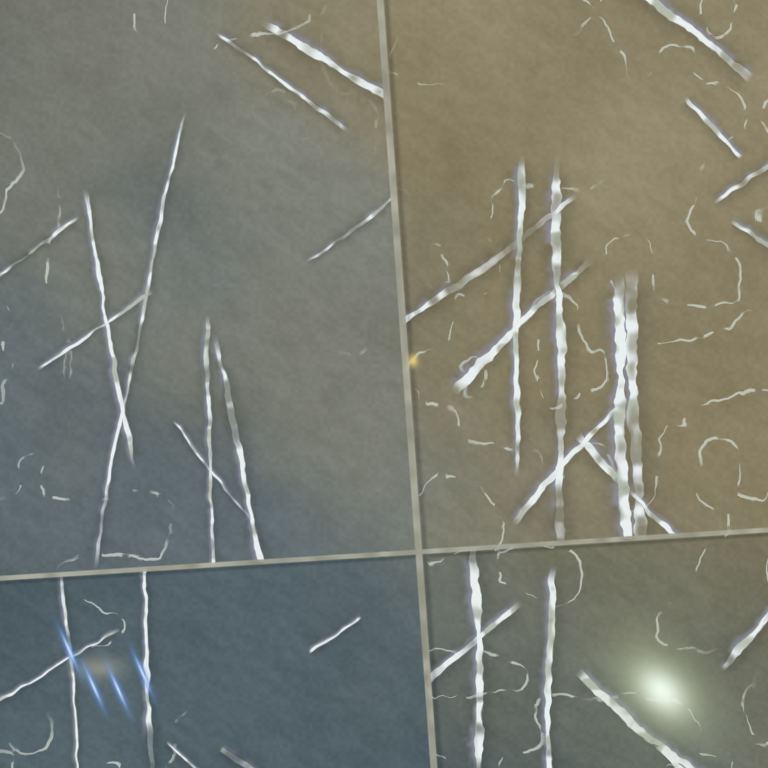
Write a WebGL 2 fragment shader that draws this texture.

```glsl
#version 300 es
precision highp float;

uniform vec2 u_resolution;
out vec4 fragColor;

const vec3 COOL = vec3(0.40, 0.445, 0.46);
const vec3 NEUTRAL = vec3(0.48, 0.49, 0.45);
const vec3 WARM = vec3(0.515, 0.48, 0.375);
const vec3 GROUT = vec3(0.64, 0.64, 0.58);
const vec3 CALCITE = vec3(0.91, 0.94, 0.94);
const vec3 FRINGE = vec3(0.58, 0.59, 0.67);
const vec3 PALE = vec3(0.70, 0.73, 0.67);

float hash(vec2 p) {
  vec3 q = fract(vec3(p.xyx) * 0.1031);
  q += dot(q, q.yzx + 33.33);
  return fract((q.x + q.y) * q.z);
}

float noise(vec2 p) {
  vec2 i = floor(p), f = fract(p);
  f = f * f * (3.0 - 2.0 * f);
  return mix(mix(hash(i), hash(i + vec2(1, 0)), f.x),
             mix(hash(i + vec2(0, 1)), hash(i + vec2(1, 1)), f.x), f.y);
}

float fbm(vec2 p) {
  float sum = 0.0, amp = 0.5;
  for (int i = 0; i < 4; i++) {
    sum += amp * noise(p);
    p = mat2(1.6, 1.2, -1.2, 1.6) * p + 7.3;
    amp *= 0.5;
  }
  return sum;
}

// Coordinates along and across a line through the centre
vec2 alignTo(vec2 p, vec2 centre, float angle) {
  vec2 dir = vec2(cos(angle), sin(angle));
  return vec2(dot(p - centre, dir), dot(p - centre, vec2(-dir.y, dir.x)));
}

float stripe(float dist, float halfWidth, float soft) {
  return 1.0 - smoothstep(halfWidth - soft, halfWidth + soft, abs(dist));
}

// x: bright core, y: coloured fringe on one side, z: dark surround
vec3 vein(vec2 q, float halfLength, float width, float seed, float soft) {
  q.y += 0.010 * (noise(vec2(q.x * 6.0, seed)) - 0.5);
  q.y += 0.003 * (noise(vec2(q.x * 70.0, seed + 7.0)) - 0.5);
  float rough = noise(vec2(q.x * 28.0, seed + 3.0)) + 0.6 * noise(q * 150.0 + seed);
  float w = width * (0.4 + 0.75 * rough);
  float ends = 1.0 - smoothstep(halfLength * 0.85, halfLength, abs(q.x));
  float gaps = smoothstep(0.2, 0.5, 0.6 * noise(vec2(q.x * 14.0, seed + 5.0)) + 0.4 * noise(q * 75.0 + seed));
  float side = (q.y - 1.1 * w) / (w + soft);
  float spread = q.y / (2.6 * w + 2.0 * soft);
  return ends * vec3(stripe(q.y, w, soft) * mix(0.3, 1.0, gaps),
                     exp(-side * side) * gaps, exp(-spread * spread));
}

// Veins of one tile: upright, falling and rising families
vec3 tileVeins(vec2 p, vec2 tile, float soft) {
  vec2 low = vec2(0.53 * tile.x, 0.28 * tile.y);
  vec2 size = vec2(0.49, mix(0.27, 0.71, tile.y));
  int count = 6 + int(tile.y) * (4 + 2 * int(tile.x));
  vec3 total = vec3(0.0);
  for (int i = 0; i < count; i++) {
    float k = float(i), seed = 11.0 + k * 13.0 + tile.x * 151.0 + tile.y * 307.0;
    float a = hash(vec2(seed, 1.7)), b = hash(vec2(seed, 5.2)), c = hash(vec2(seed, 9.4));
    vec2 spot = vec2(fract(k * 0.382 + 0.12 + 0.18 * a), fract(k * 0.618 + 0.35 + 0.2 * b));
    float family = mod(k, 3.0);
    float angle = 0.7 + 0.3 * (c - 0.5);
    float reach = mix(0.04, 0.16, a);
    if (family < 0.5) {
      angle = 1.57 + (c - 0.5) * mix(0.5, 0.08, tile.x);
      reach = mix(0.13, 0.32, b);
    } else if (family < 1.5) {
      angle = -0.72 + 0.4 * (c - 0.5);
    }
    float width = mix(0.0013, 0.0042, b * c + 0.3 * a) * mix(0.9, 1.5, tile.x);
    total = max(total, vein(alignTo(p, low + size * spot, angle), reach, width, seed, soft));
  }
  return total;
}

// Thin broken hairlines gathered in patches
float crackle(vec2 p, float richness, float soft) {
  vec2 warped = p + 0.03 * vec2(fbm(p * 22.0), fbm(p * 22.0 + 31.0));
  float level = noise(warped * vec2(19.0, 15.0)) - 0.5;
  float slope = length(vec2(dFdx(level), dFdy(level))) * u_resolution.y;
  float dist = level / max(slope, 4.0);
  float width = 0.0028 * noise(p * 45.0 + 9.0);
  float patches = smoothstep(0.42, 0.62, noise(p * 6.0 + 4.0) + richness);
  float breaks = smoothstep(0.38, 0.6, noise(p * 80.0));
  return stripe(dist, width, soft) * patches * breaks;
}

float glow(vec2 q, vec2 radius) {
  q /= radius;
  return exp(-dot(q, q));
}

void main() {
  vec2 p = gl_FragCoord.xy / u_resolution;
  float soft = max(0.0014, 1.0 / u_resolution.y);
  vec2 joint = vec2(p.x - 0.565 + 0.07 * p.y, p.y - 0.247 - 0.063 * p.x);
  vec2 tile = step(0.0, joint);

  // Polished stone, warmer and lighter towards the upper right
  float warmth = 0.02 + 0.4 * p.x + 0.46 * p.y + 0.1 * tile.x + 0.3 * (fbm(p * 4.0) - 0.47);
  vec3 color = mix(COOL, NEUTRAL, smoothstep(0.26, 0.48, warmth));
  color = mix(color, WARM, smoothstep(0.48, 0.7, warmth));
  color += 0.09 * (p.x * p.y - 0.3) + 0.10 * (fbm(p * 5.0 + 20.0) - 0.47);
  color -= vec3(0.05, 0.035, 0.025) * (1.0 - tile.y);
  vec2 grain = alignTo(p, vec2(0.0), -0.6);
  color += 0.05 * (fbm(grain * vec2(35.0, 90.0)) - 0.47);
  color += 0.025 * (noise(p * 210.0) - 0.5);

  // Mineral veins
  color = mix(color, mix(PALE, CALCITE, 0.35), 0.85 * crackle(p, mix(-0.1, 0.1, tile.x), soft));
  vec3 veins = tileVeins(p, tile, soft);
  color *= 1.0 - 0.15 * veins.z;
  color = mix(color, FRINGE, 0.7 * veins.y);
  color = mix(color, mix(PALE, CALCITE, smoothstep(0.2, 0.5, noise(p * 55.0))), veins.x);

  // Grout joints with a shadowed edge
  float shadow = max(stripe(joint.x - 0.008, 0.003, 0.004), stripe(joint.y + 0.006, 0.002, 0.003));
  color *= 1.0 - 0.2 * shadow;
  float grout = max(stripe(joint.x, 0.0045, soft), stripe(joint.y, 0.0032, soft));
  color = mix(color, GROUT + 0.14 * (noise(p * 60.0) - 0.5), 0.92 * grout);

  // Amber fleck beside the joint
  color = mix(color, vec3(0.88, 0.79, 0.48), glow(p - vec2(0.538, 0.53), vec2(0.006, 0.008)));

  // Lamp reflection
  vec2 lamp = alignTo(p, vec2(0.862, 0.1), -0.75);
  color = mix(color, vec3(0.66, 0.70, 0.57), 0.75 * glow(lamp, vec2(0.085, 0.055)));
  color = mix(color, vec3(0.94, 0.99, 0.93), glow(lamp, vec2(0.036, 0.024)));

  // Blue glints around a dull reflection
  color = mix(color, vec3(0.68, 0.66, 0.58), 0.6 * glow(p - vec2(0.13, 0.13), vec2(0.03, 0.014)));
  for (int i = 0; i < 4; i++) {
    float k = float(i);
    vec2 spot = vec2(0.09 + 0.032 * k, 0.12 + 0.1 * (hash(vec2(k, 3.0)) - 0.4));
    vec2 q = alignTo(p, spot, -1.15);
    color = mix(color, vec3(0.38, 0.58, 0.92), 0.85 * glow(q, vec2(0.03, 0.0045)));
    color = mix(color, CALCITE, 0.8 * glow(q, vec2(0.018, 0.0018)));
  }

  fragColor = vec4(clamp(color, 0.0, 1.0), 1.0);
}
```
